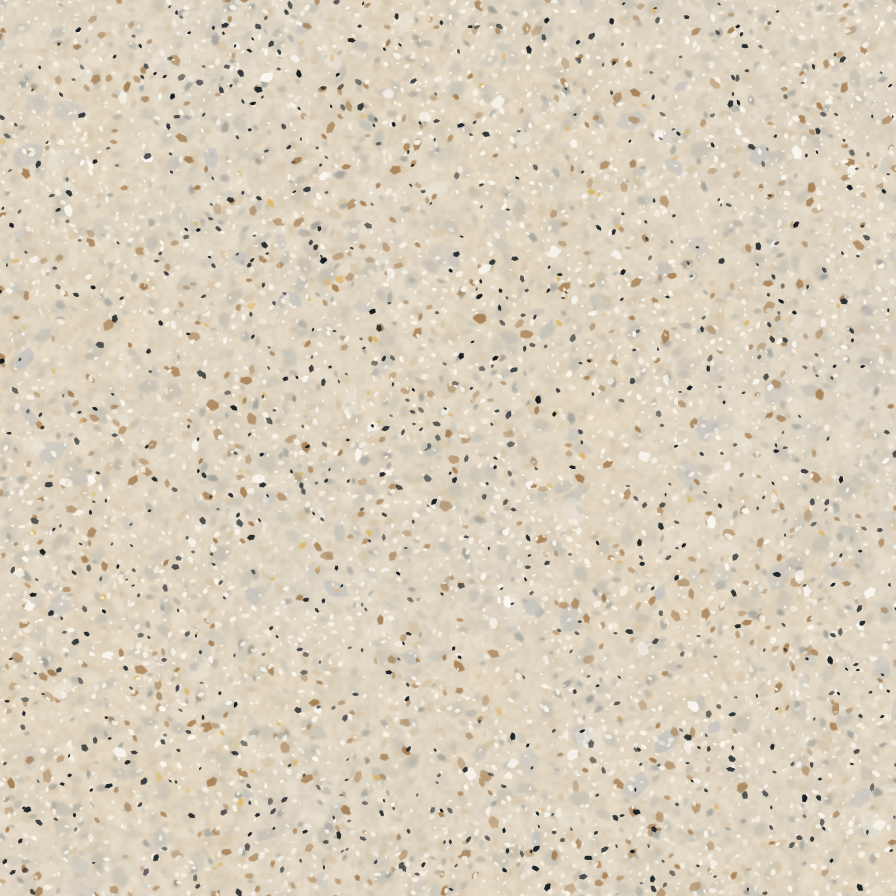
This texture is drawn by a Shadertoy shader. Its source:

```glsl
// Cream solid-surface stone with fine dark, tan, white and translucent grey grains.

// Integer hash: three random values in 0..1 for a lattice cell and a seed
vec3 hash3(ivec2 cell, int seed) {
    uvec3 v = uvec3(ivec3(cell, seed) + 4096) * 1664525u + 1013904223u;
    v.x += v.y * v.z; v.y += v.z * v.x; v.z += v.x * v.y;
    v ^= v >> 16u;
    v.x += v.y * v.z; v.y += v.z * v.x; v.z += v.x * v.y;
    return vec3(v >> 8u) / 16777216.0;
}

// Smooth value noise in 0..1
float noise(vec2 p, int seed) {
    ivec2 i = ivec2(floor(p));
    vec2 f = fract(p);
    f = f * f * (3.0 - 2.0 * f);
    float low = mix(hash3(i, seed).x, hash3(i + ivec2(1, 0), seed).x, f.x);
    float high = mix(hash3(i + ivec2(0, 1), seed).x, hash3(i + ivec2(1, 1), seed).x, f.x);
    return mix(low, high, f.y);
}

// Distance to a rounded, irregular five-sided chip
float chip(vec2 p, float radius, vec3 rnd) {
    float turn = 6.2832 * rnd.x;
    p = mat2(cos(turn), -sin(turn), sin(turn), cos(turn)) * p;
    p *= vec2(0.8, 1.0 + 0.5 * rnd.y);
    float d = length(p) * 0.85;
    for (int k = 0; k < 5; k++) {
        float a = 1.2566 * float(k) + 0.7 * fract(rnd.z * float(3 * k + 7));
        d = max(d, dot(p, vec2(cos(a), sin(a))));
    }
    return d - radius;
}

// Coverage of scattered chips; share is the fraction of cells that hold one
float grains(vec2 uv, float cells, float share, vec2 radii, float blur, float minOpacity, int seed) {
    ivec2 home = ivec2(floor(uv * cells));
    float edge = max(blur, 0.6 / iResolution.y);
    float cover = 0.0;
    for (int y = -1; y <= 1; y++)
    for (int x = -1; x <= 1; x++) {
        ivec2 cell = home + ivec2(x, y);
        vec3 place = hash3(cell, seed);
        vec3 form = hash3(cell, seed + 1);
        vec2 centre = (vec2(cell) + place.xy) / cells;
        float cluster = 0.4 + 1.2 * noise(centre * 13.0, seed + 2);
        if (place.z > share * cluster) continue;
        float size = fract(form.x * 37.0 + form.y * 11.0);
        float d = chip(uv - centre, mix(radii.x, radii.y, size * size), form);
        float opacity = mix(minOpacity, 1.0, fract(form.z * 53.0));
        cover = max(cover, opacity * (1.0 - smoothstep(-edge, edge, d)));
    }
    return cover;
}

void mainImage(out vec4 fragColor, in vec2 fragCoord) {
    vec2 uv = fragCoord / iResolution.y;

    // Cream resin with faint warm and cool drifts and a fine mottle
    vec3 color = vec3(0.875, 0.832, 0.757);
    color += vec3(0.006, 0.0, -0.012) * (2.0 * noise(uv * 9.0, 1) - 1.0);
    color += 0.035 * (noise(uv * 70.0, 2) - 0.5) + 0.045 * (noise(uv * 190.0, 3) - 0.5);

    // Blurred grains below the surface
    color = mix(color, vec3(0.92, 0.88, 0.81), 0.65 * grains(uv, 60.0, 0.45, vec2(0.004, 0.009), 0.003, 0.3, 10));
    color = mix(color, vec3(0.73, 0.725, 0.69), 0.65 * grains(uv, 58.0, 0.32, vec2(0.003, 0.009), 0.003, 0.25, 20));
    color = mix(color, vec3(0.82, 0.74, 0.61), 0.6 * grains(uv, 64.0, 0.2, vec2(0.003, 0.006), 0.002, 0.3, 30));
    color = mix(color, vec3(0.50, 0.53, 0.53), 0.6 * grains(uv, 66.0, 0.14, vec2(0.002, 0.005), 0.0022, 0.25, 40));

    // Large translucent chips, grey and milky
    color = mix(color, vec3(0.76, 0.76, 0.755), 0.75 * grains(uv, 23.0, 0.13, vec2(0.006, 0.013), 0.0016, 0.4, 50));
    color = mix(color, vec3(0.92, 0.90, 0.86), 0.6 * grains(uv, 24.0, 0.1, vec2(0.006, 0.012), 0.0016, 0.4, 60));

    // Tan grains and rare yellow ones
    color = mix(color, vec3(0.66, 0.51, 0.34), grains(uv, 52.0, 0.22, vec2(0.0025, 0.0055), 0.0012, 0.45, 70));
    color = mix(color, vec3(0.86, 0.72, 0.40), grains(uv, 45.0, 0.04, vec2(0.002, 0.004), 0.001, 0.4, 80));

    // White specks and a few larger white flakes
    color = mix(color, vec3(0.98, 0.96, 0.92), grains(uv, 95.0, 0.42, vec2(0.0013, 0.0032), 0.0009, 0.4, 90));
    color = mix(color, vec3(0.98, 0.97, 0.95), grains(uv, 32.0, 0.1, vec2(0.003, 0.006), 0.0009, 0.6, 100));

    // Sharp blue-black specks
    color = mix(color, vec3(0.08, 0.11, 0.13), grains(uv, 62.0, 0.22, vec2(0.0014, 0.0034), 0.0008, 0.5, 110));

    fragColor = vec4(color, 1.0);
}
```
